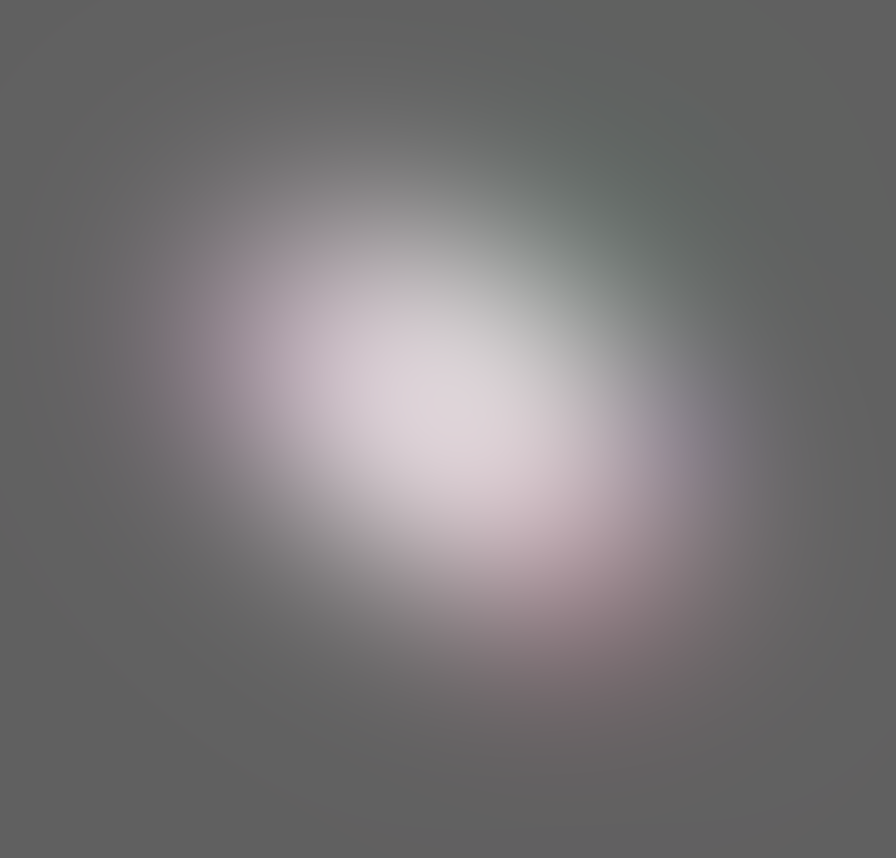
Give the GLSL for this background, as a WebGL 2 fragment shader.

```glsl
#version 300 es
precision highp float;

uniform vec2 u_resolution;
out vec4 fragColor;

// Soft round weight, 1 at the centre and falling to 0
float softSpot(vec2 p, vec2 centre, float radius) {
    vec2 d = (p - centre) / radius;
    return exp(-0.5 * dot(d, d));
}

// Tilted oval glow with a slightly flattened top
float ovalGlow(vec2 p) {
    vec2 majorAxis = normalize(vec2(0.82, -0.57));
    vec2 minorAxis = vec2(-majorAxis.y, majorAxis.x);
    vec2 q = vec2(dot(p, majorAxis), dot(p, minorAxis)) / vec2(0.288, 0.216);
    return exp(-pow(length(q), 2.42));
}

void main() {
    vec2 p = (gl_FragCoord.xy - 0.5 * u_resolution) / u_resolution.y;
    p -= vec2(0.002, 0.022);

    // Grey ground and pale glow
    vec3 color = vec3(0.378);
    color += vec3(0.490, 0.455, 0.470) * ovalGlow(p);

    // Faint tints around the rim: rose, mauve, lavender and sage
    color += vec3(0.035, -0.028, -0.008) * softSpot(p, vec2(0.15, -0.20), 0.12);
    color += vec3(0.015, -0.022, 0.010) * softSpot(p, vec2(-0.23, 0.06), 0.11);
    color += vec3(0.000, -0.012, 0.018) * softSpot(p, vec2(0.27, -0.03), 0.07);
    color += vec3(-0.018, 0.016, -0.002) * softSpot(p, vec2(0.16, 0.18), 0.13);

    fragColor = vec4(color, 1.0);
}
```
